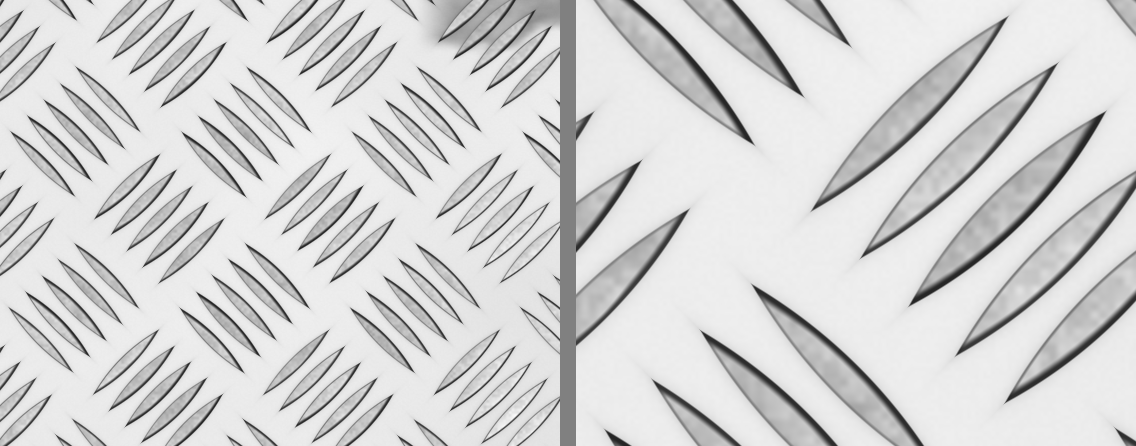
Left, the full canvas; right, a detail of the centre.
A WebGL 1 fragment shader for this texture:

```glsl
precision highp float;
// Five-bar aluminium tread plate: lens-shaped ridges in alternating diagonal groups.

uniform vec2 u_resolution;

// All lengths are in canvas heights.
#define PERIOD vec2(0.3824, 0.3946)
#define RISING_CENTER vec2(0.7402, 0.5098)
#define FALLING_CENTER vec2(0.5523, 0.7042)
#define ROW_SHEAR 0.0105
#define BAR_STEP 0.0512
#define BAR_HALF_LENGTH 0.103
#define SHADOW_WIDTH 0.0052
#define RIM_WIDTH 0.0022
#define METAL_TONE 0.925
#define SHADOW_TONE 0.13

float hash(vec2 p) {
    return fract(sin(dot(p, vec2(127.1, 311.7))) * 43758.5453);
}

float noise(vec2 p) {
    vec2 i = floor(p);
    vec2 f = fract(p);
    f = f * f * (3.0 - 2.0 * f);
    return mix(mix(hash(i), hash(i + vec2(1.0, 0.0)), f.x),
               mix(hash(i + vec2(0.0, 1.0)), hash(i + vec2(1.0, 1.0)), f.x), f.y);
}

float fbm(vec2 p) {
    float sum = 0.0;
    float amplitude = 0.5;
    for (int i = 0; i < 4; i++) {
        sum += amplitude * noise(p);
        p = p * 2.03 + 17.0;
        amplitude *= 0.5;
    }
    return sum;
}

// Brushed metal with a dark cloudy reflection in the upper right corner.
float plateTone(vec2 p, float aspect) {
    float tone = METAL_TONE + 0.05 * (fbm(p * 3.0) - 0.5);
    tone -= 0.03 * smoothstep(0.9, 1.25, p.x) * smoothstep(0.75, 0.3, p.y + 0.0001);
    tone += 0.012 * (noise(p * 330.0) - 0.5);

    float fromRight = aspect - p.x;
    float cloud = fbm(p * vec2(9.0, 13.0) + 4.0);
    float lowerEdge = 0.895 + 0.08 * (cloud - 0.5) + 0.04 * smoothstep(0.12, 0.0, fromRight);
    float reflection = smoothstep(lowerEdge - 0.02, lowerEdge + 0.03, p.y)
                     * (1.0 - smoothstep(0.24, 0.33, fromRight));
    return tone - reflection * (0.12 + 0.36 * cloud);
}

// Lays one family of five-bar groups over the tone below.
// The shadowed edge of each bar faces the direction of "across".
float addBars(float below, vec2 p, vec2 center, vec2 along, vec2 across,
              float halfWidth, float seed) {
    vec2 q = p - center;
    q.x -= ROW_SHEAR * q.y;
    vec2 group = floor(q / PERIOD + 0.5);
    q -= group * PERIOD;

    float u = dot(q, along);
    float v = dot(q, across);
    float index = clamp(floor(v / BAR_STEP + 0.5), -2.0, 2.0);
    v -= index * BAR_STEP;

    // Per-bar variation in place, fill and wear
    vec2 key = group * 5.0 + vec2(index, seed);
    float fillVary = hash(key);
    float lineVary = hash(key + 31.7);
    u += 0.003 * (hash(key + 9.3) - 0.5);
    halfWidth *= 0.94 + 0.12 * lineVary;

    // Lens made of two arcs, kept apart so that each edge has its own line
    float radius = (BAR_HALF_LENGTH * BAR_HALF_LENGTH + halfWidth * halfWidth) / (2.0 * halfWidth);
    float offset = radius - halfWidth;
    float shadowArc = length(vec2(u, v + offset)) - radius;
    float rimArc = length(vec2(u, v - offset)) - radius;
    float lens = max(shadowArc, rimArc);

    float soft = max(0.75 / u_resolution.y, 0.0008);
    float inside = 1.0 - smoothstep(-soft, soft, lens);
    float worn = smoothstep(0.92, 1.12, p.x) * (1.0 - smoothstep(0.5, 0.7, p.y));

    // Ridge fill with mottling
    float fill = mix(0.73, 0.82, fillVary) + 0.08 * worn;
    fill += 0.05 * v / halfWidth + 0.10 * (noise(p * 160.0) - 0.5);
    fill += 0.07 * (noise(p * 40.0 + seed) - 0.5);

    // Thin rim on one side, heavy shadow on the other
    float rim = 1.0 - smoothstep(0.3 * RIM_WIDTH, RIM_WIDTH + soft, -rimArc);
    float thickness = SHADOW_WIDTH * (0.55 + 0.45 * lineVary + 0.4 * noise(vec2(u * 25.0, fillVary * 50.0)));
    thickness *= 1.0 - 0.4 * worn;
    float shadow = 1.0 - smoothstep(0.35 * thickness, 1.2 * thickness + soft, -shadowArc);
    float tone = mix(fill, 0.42, rim * (0.65 + 0.3 * fillVary));
    tone = mix(tone, SHADOW_TONE, shadow * (0.82 + 0.16 * lineVary));

    float halo = 0.09 * exp(-max(lens, 0.0) / 0.0035);
    return mix(below * (1.0 - halo), tone, inside);
}

void main() {
    vec2 p = gl_FragCoord.xy / u_resolution.y;
    float aspect = u_resolution.x / u_resolution.y;
    vec2 rising = normalize(vec2(1.0, 1.0));
    vec2 falling = normalize(vec2(1.0, -1.0));

    float tone = plateTone(p, aspect);
    tone = addBars(tone, p, RISING_CENTER, rising, falling, 0.0148, 3.0);
    tone = addBars(tone, p, FALLING_CENTER, falling, rising, 0.0130, 71.0);

    gl_FragColor = vec4(vec3(clamp(tone, 0.0, 1.0)), 1.0);
}
```
